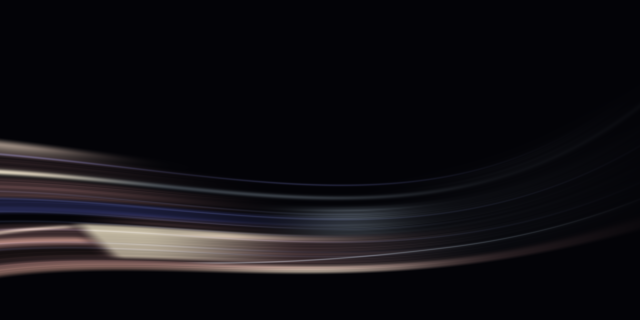
Give the GLSL for this background, as a Shadertoy shader.

```glsl
const vec3 NIGHT = vec3(0.012, 0.012, 0.028);
const vec3 CREAM = vec3(0.78, 0.74, 0.65);
const vec3 PEACH = vec3(0.58, 0.44, 0.38);
const vec3 BROWN = vec3(0.25, 0.175, 0.17);
const vec3 NAVY = vec3(0.12, 0.13, 0.26);
const vec3 STEEL = vec3(0.42, 0.47, 0.50);
const float STREAK_DENSITY = 34.0;
const float STREAK_DEPTH = 0.4;

float hash(float n) {
    return fract(sin(n * 91.37) * 4375.85);
}

float noise(float t) {
    float i = floor(t), f = fract(t);
    return mix(hash(i), hash(i + 1.0), f * f * (3.0 - 2.0 * f));
}

// Lower and upper rims of the flowing sheet
float lowerRim(float x) {
    return 0.135 + x * (0.1315 + x * (-0.2672 + x * (0.174 - 0.0274 * x)));
}

float upperRim(float x) {
    return 0.518 + x * (-0.0873 + x * (-0.0604 + x * (0.0242 + 0.0274 * x)));
}

float ridge(float v, float center, float width) {
    float d = (v - center) / width;
    return exp(-d * d);
}

float band(float v, float low, float high, float soft) {
    return smoothstep(low - soft, low + soft, v)
         * (1.0 - smoothstep(high - soft, high + soft, v));
}

float fadeOut(float x, float start, float end) {
    return 1.0 - smoothstep(start, end, x);
}

void mainImage(out vec4 fragColor, in vec2 fragCoord) {
    vec2 p = fragCoord / iResolution.y;
    p.x *= 2.0 * iResolution.y / iResolution.x;
    float x = p.x;
    float low = lowerRim(x);
    float span = upperRim(x) - low;
    float v = (p.y - low) / span;
    float hair = max(0.007, 0.7 / (iResolution.y * span));

    // Fine grain running along the sheet
    float grain = noise(v * STREAK_DENSITY + x * 0.7) * 0.65
                + noise(v * STREAK_DENSITY * 2.7 - x) * 0.35;
    float streak = 1.0 - STREAK_DEPTH + 2.0 * STREAK_DEPTH * grain;

    // Broad dim folds
    vec3 folds = BROWN * 0.45 * band(v, 0.87, 1.02, 0.03) * fadeOut(x, 0.0, 0.85);
    folds += BROWN * 0.95 * band(v, 0.65, 0.81, 0.025) * fadeOut(x, 0.1, 0.95);
    folds += NAVY * 0.95 * band(v, 0.52, 0.64, 0.025) * fadeOut(x, 0.35, 1.25);
    folds += BROWN * 0.6 * band(v, 0.44, 0.53, 0.03)
           * smoothstep(0.2, 0.5, x) * fadeOut(x, 0.5, 1.1);
    folds += BROWN * 0.9 * band(v, 0.03, 0.42, 0.03) * fadeOut(x, 0.75, 1.6);
    folds += STEEL * 0.36 * band(v, 0.44, 0.74, 0.05) * ridge(x, 1.09, 0.18);
    folds += STEEL * 0.09 * band(v, 0.1, 0.74, 0.08) * smoothstep(0.8, 1.2, x)
           * fadeOut(x, 1.2, 2.3);
    folds += STEEL * 0.06 * ridge(v, 0.9, 0.12) * smoothstep(1.1, 1.6, x)
           * fadeOut(x, 1.6, 2.1);
    vec3 color = NIGHT + folds * streak;

    // Pale sheen on the upper left shoulder
    float shoulder = smoothstep(0.96, 1.09, v) * fadeOut(v, 1.07, 1.14);
    color += CREAM * 0.62 * shoulder * exp(-x * x * 16.0);
    color += BROWN * 0.5 * shoulder * fadeOut(x, 0.1, 0.55);

    // Bright pane with a slanted left end
    float slant = 0.23 + 0.38 * (0.43 - v);
    float pane = band(v, 0.12, 0.43, 0.025) * smoothstep(slant - 0.02, slant + 0.05, x);
    float paneLight = fadeOut(x, 0.42, 0.98) * (0.76 + 0.24 * smoothstep(0.1, 0.4, v));
    color = mix(color, CREAM * (0.93 + 0.1 * grain), pane * paneLight);
    color += CREAM * 0.42 * ridge(v, 0.39, 0.035)
           * smoothstep(0.5, 0.75, x) * fadeOut(x, 0.7, 1.35);

    // Peach strips ahead of the pane
    float ahead = fadeOut(x, slant - 0.05, slant + 0.04);
    color += PEACH * 0.75 * ridge(v, 0.28, 0.032) * ahead;
    color += CREAM * 0.6 * ridge(v, 0.36 + 0.2 * x, 0.018) * ahead;
    color *= 1.0 - 0.6 * band(v, 0.13, 0.23, 0.03) * ahead;

    // Glowing lower edge
    float edge = smoothstep(-0.02, 0.025, v) * fadeOut(v, 0.04, 0.12);
    color += PEACH * 0.6 * edge * fadeOut(x, 0.2, 1.2);
    color += CREAM * 0.65 * edge * ridge(x, 0.98, 0.33);
    color += BROWN * 0.6 * edge * smoothstep(0.9, 1.3, x) * fadeOut(x, 1.3, 2.3);

    // Long highlight and its thin companions
    float crest = 0.62 * fadeOut(x, -0.1, 0.65) + 0.42 * fadeOut(x, 0.8, 1.65) + 0.05;
    color += mix(CREAM, STEEL, smoothstep(0.1, 0.6, x)) * crest * ridge(v, 0.855, 0.024);
    float rimLight = 0.6 * fadeOut(x, 0.1, 0.7) + 0.45 * ridge(x, 0.95, 0.45);
    color += (NAVY + 0.08) * 1.2 * rimLight * ridge(v, 1.0, hair * 1.5);
    float threadPath = 0.09 + 0.12 * smoothstep(0.55, 1.4, x);
    color += STEEL * 0.55 * ridge(v, threadPath, hair * 1.3)
           * smoothstep(0.55, 0.7, x) * fadeOut(x, 0.9, 2.2);

    // Scattered hairlines along the flow
    for (int i = 0; i < 7; i++) {
        float k = float(i);
        float path = 0.2 + 0.085 * k + 0.04 * (hash(k + 3.0) - 0.5) - 0.03 * x;
        float reach = 0.7 + 1.3 * hash(k + 11.0);
        color += mix(NAVY, STEEL, 0.3) * 0.3 * ridge(v, path, hair * 1.4)
               * fadeOut(x, reach * 0.5, reach + 0.5);
    }

    fragColor = vec4(clamp(color, 0.0, 1.0), 1.0);
}
```
